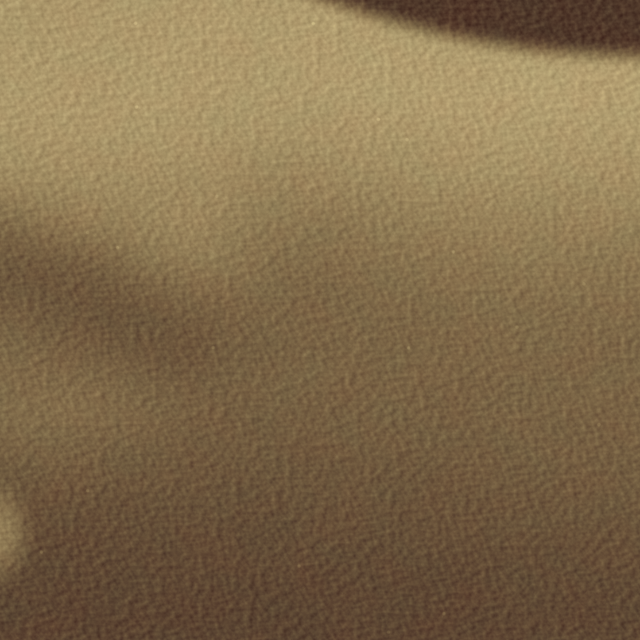
This texture is drawn by a three.js fragment shader. Its source:

```glsl
// Softly lit sandy surface: a vertical tone ramp shaped by blurred shadows and
// glows, with a dark curved rim at the upper right. Fine leathery grain comes
// from embossed cellular noise, broad mottling from layered sines.
varying vec2 vUv;

const vec3 DARK_BROWN = vec3(0.340, 0.250, 0.185);
const vec3 PALE_SAND = vec3(0.720, 0.640, 0.457);
const float RIM_TONE = -0.08;
const float RIM_SOFTNESS = 0.024;
const float COARSE_CELLS = 95.0;
const float FINE_CELLS = 165.0;
const float COARSE_GRAIN = 0.17;
const float FINE_GRAIN = 0.11;
const float MOTTLE = 0.012;
const float SPECK_CELLS = 40.0;
const float SPECK_SHARE = 0.012;
const vec2 LIGHT_OFFSET = vec2(0.42, -0.20);

vec2 hash2(vec2 p) {
  vec3 q = fract(p.xyx * vec3(0.1031, 0.1030, 0.0973));
  q += dot(q, q.yzx + 33.33);
  return fract((q.xx + q.yz) * q.zy);
}

// Distance to the nearest scattered cell point
float cellular(vec2 p) {
  vec2 cell = floor(p);
  float nearest = 4.0;
  for (int j = -1; j <= 1; j++) {
    for (int i = -1; i <= 1; i++) {
      vec2 neighbor = cell + vec2(float(i), float(j));
      vec2 d = neighbor + hash2(neighbor) - p;
      nearest = min(nearest, dot(d, d));
    }
  }
  return sqrt(nearest);
}

// Side-lit relief of the cellular height
float emboss(vec2 p) {
  return cellular(p + LIGHT_OFFSET) - cellular(p - LIGHT_OFFSET);
}

float layeredSines(vec2 p) {
  float sum = 0.0;
  float weight = 1.0;
  for (int i = 0; i < 4; i++) {
    sum += weight * sin(p.x + 1.7 * sin(p.y)) * sin(p.y + 1.3 * sin(p.x * 0.7));
    p = mat2(1.3, 1.1, -1.1, 1.3) * p + 2.4;
    weight *= 0.7;
  }
  return sum;
}

float softBlob(vec2 p, vec2 center, vec2 size) {
  vec2 d = (p - center) / size;
  return exp(-dot(d, d));
}

// Blurred diagonal streak that fades toward its lower end
float shadowStreak(vec2 p) {
  vec2 start = vec2(-0.05, 0.625);
  vec2 span = vec2(0.33, -0.145);
  float along = clamp(dot(p - start, span) / dot(span, span), 0.0, 1.0);
  float d = length(p - start - span * along) / 0.085;
  return exp(-d * d) * mix(1.0, 0.5, along);
}

// Large-scale light and shade
float surfaceTone(vec2 p) {
  float tone = 0.05 + 0.33 * smoothstep(0.0, 0.5, p.y)
             + 0.58 * smoothstep(0.43, 0.88, p.y);
  tone -= 0.09 * (1.0 - p.x) * smoothstep(0.6, 0.95, p.y);
  tone += 0.07 * p.x * softBlob(p, vec2(1.0, 0.22), vec2(0.4, 0.2));
  tone -= 0.34 * shadowStreak(p);
  tone -= 0.12 * softBlob(p, vec2(0.48, 0.64), vec2(0.17, 0.16));
  tone += 0.09 * softBlob(p, vec2(0.31, 0.60), vec2(0.09, 0.09));
  tone += 0.13 * softBlob(p, vec2(0.09, 0.35), vec2(0.15, 0.08));

  // Small glow cut by the left border
  float glow = length((p - vec2(-0.01, 0.165)) * vec2(1.0, 0.75));
  tone += 0.46 * (1.0 - smoothstep(0.012, 0.075, glow));

  // Dark rim above a curved edge
  float away = 1.0 - p.x;
  float rimEdge = 0.914 + 0.36 * away * away;
  float rim = smoothstep(-RIM_SOFTNESS, RIM_SOFTNESS, p.y - rimEdge);
  return mix(tone, RIM_TONE, rim);
}

// Sparse tiny pale flecks
float specks(vec2 p) {
  vec2 q = p * SPECK_CELLS;
  vec2 cell = floor(q);
  float present = step(1.0 - SPECK_SHARE, hash2(cell + 71.0).x);
  vec2 center = 0.25 + 0.5 * hash2(cell + 19.0);
  return present * (1.0 - smoothstep(0.04, 0.16, length(fract(q) - center)));
}

void main() {
  float tone = surfaceTone(vUv);
  float mottle = layeredSines(vUv * 23.0);
  tone += COARSE_GRAIN * emboss(vUv * COARSE_CELLS);
  tone += FINE_GRAIN * emboss(vUv * FINE_CELLS + 37.0);
  tone += MOTTLE * mottle + 0.22 * specks(vUv);

  vec3 color = mix(DARK_BROWN, PALE_SAND, tone);
  // Mid tones lean warmer, with a faint drift between olive and umber
  color.b -= 0.06 * max(tone * (1.0 - tone), 0.0);
  color += 0.004 * layeredSines(vUv * 31.0 + 9.0) * vec3(1.0, -0.6, -0.4);
  gl_FragColor = vec4(clamp(color, 0.0, 1.0), 1.0);
}
```
